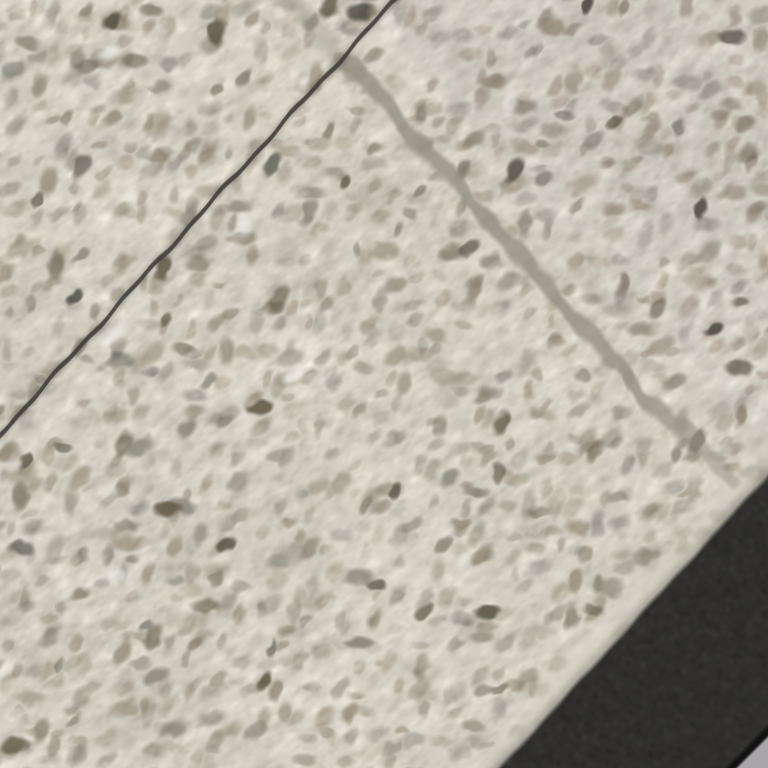
Reproduce this texture procedurally as a WebGL 1 fragment shader.

```glsl
precision highp float;
// Speckled terrazzo floor with a thin crack, a grout seam and a dark diagonal band.
uniform vec2 u_resolution;

vec2 hash2(vec2 p) {
  vec2 q = vec2(dot(p, vec2(127.1, 311.7)), dot(p, vec2(269.5, 183.3)));
  return fract(sin(q) * 43758.5453);
}

mat2 rotation(float angle) {
  float c = cos(angle), s = sin(angle);
  return mat2(c, -s, s, c);
}

// Signed distance to the line through a and b, positive on its left.
float lineSide(vec2 p, vec2 a, vec2 b) {
  vec2 dir = normalize(b - a);
  return dot(p - a, vec2(-dir.y, dir.x));
}

float segmentDistance(vec2 p, vec2 a, vec2 b) {
  vec2 ab = b - a;
  return length(p - a - ab * clamp(dot(p - a, ab) / dot(ab, ab), 0.0, 1.0));
}

// Cellular noise: one signed soft blob per cell, roughly -1 to 1.
float blobNoise(vec2 p) {
  vec2 cell = floor(p);
  float sum = 0.0;
  for (int j = -1; j <= 1; j++) {
    for (int i = -1; i <= 1; i++) {
      vec2 id = cell + vec2(float(i), float(j));
      vec2 d = p - id - hash2(id);
      sum += (hash2(id + 37.0).x * 2.0 - 1.0) * exp(-4.0 * dot(d, d));
    }
  }
  return sum;
}

// Scattered slanted chips: x is coverage times strength, y is a tint value.
vec2 chips(vec2 p, float density, float radius, float softness, float seed) {
  vec2 cell = floor(p);
  vec2 best = vec2(0.0);
  for (int j = -1; j <= 1; j++) {
    for (int i = -1; i <= 1; i++) {
      vec2 id = cell + vec2(float(i), float(j));
      vec2 shape = hash2(id + seed);
      vec2 look = hash2(id + seed + 19.0);
      vec2 d = p - id - 0.1 - 0.8 * hash2(id + seed + 53.0);
      d = rotation(0.65 + (shape.x - 0.5) * 1.7) * d;
      float size = radius * mix(0.65, 1.25, shape.y);
      float reach = length(d / vec2(1.5, 0.85)) / size;
      float cover = 1.0 - smoothstep(1.0 - softness, 1.0 + softness, reach);
      cover *= step(look.x, density) * mix(0.4, 1.0, look.y);
      if (cover > best.x) best = vec2(cover, fract(look.y * 7.0 + shape.x));
    }
  }
  return best;
}

vec3 terrazzo(vec2 p, float detail) {
  vec2 slanted = rotation(0.65) * p * vec2(1.0, 1.7);
  vec2 warped = p + 0.004 * vec2(blobNoise(p * 75.0), blobNoise(p * 75.0 + 40.0));
  float mottle = 0.065 * blobNoise(slanted * 48.0)
               + 0.035 * blobNoise(slanted * 105.0 + 9.0)
               + 0.025 * blobNoise(p * 7.0);
  vec3 color = vec3(0.825, 0.812, 0.762) + mottle * detail;

  // Pale chips lie below the darker ones.
  vec2 pale = chips(warped * 34.0, 0.62, 0.30, 0.55, 3.0);
  color -= pale.x * detail * mix(vec3(0.19, 0.19, 0.18), vec3(0.14, 0.16, 0.18), pale.y);
  vec2 medium = chips(warped * 23.0, 0.45, 0.23, 0.45, 71.0);
  vec3 mediumTint = mix(vec3(0.47, 0.46, 0.42), vec3(0.54, 0.50, 0.42), medium.y);
  color = mix(color, mediumTint, medium.x * 0.72 * detail);
  vec2 dark = chips(warped * 16.0, 0.35, 0.16, 0.4, 137.0);
  vec3 darkTint = mix(vec3(0.27, 0.27, 0.24), vec3(0.38, 0.35, 0.27), dark.y);
  color = mix(color, darkTint, dark.x * 0.9 * detail);
  float glint = chips(p * 11.0, 0.09, 0.11, 0.7, 211.0).x;
  return mix(color, vec3(0.95, 0.95, 0.93), glint * 0.75 * detail);
}

void main() {
  vec2 uv = gl_FragCoord.xy / u_resolution;
  float pixel = 1.0 / min(u_resolution.x, u_resolution.y);
  float wobble = 0.0012 * sin(uv.x * 61.0) + 0.0008 * sin(uv.x * 143.0 + 1.0);

  // Floor, blurring to a plain rim beside the band.
  float band = -lineSide(uv, vec2(0.651, 0.0), vec2(1.0, 0.381)) + wobble * 0.5;
  float detail = mix(0.3, 1.0, smoothstep(0.008, 0.05, -band));
  vec3 color = terrazzo(uv, detail);
  float seamSide = lineSide(uv, vec2(0.449, 0.925), vec2(0.957, 0.375));
  color -= vec3(0.015, 0.02, 0.015) * smoothstep(0.0, 0.08, seamSide);

  // Grout seam with a slight bend and a faint upper end.
  vec2 bend = vec2(0.820, 0.505);
  vec2 rough = uv + wobble * 1.5 + 0.003 * blobNoise(uv * 45.0);
  float seam = min(segmentDistance(rough, vec2(0.445, 0.928), bend),
                   segmentDistance(rough, bend, vec2(0.955, 0.375)));
  float seamMask = 1.0 - smoothstep(0.005, 0.015, seam);
  float faint = segmentDistance(rough, vec2(0.36, 1.02), vec2(0.445, 0.928));
  seamMask = max(seamMask * 0.8, 0.4 * (1.0 - smoothstep(0.004, 0.024, faint)));
  seamMask *= mix(1.0, 0.6, smoothstep(0.82, 0.95, uv.x));
  color = mix(color, vec3(0.58, 0.565, 0.52), seamMask);

  // Thin crack with a soft shadow.
  float crack = abs(lineSide(uv, vec2(0.0, 0.434), vec2(0.514, 1.0)) + wobble);
  color *= 1.0 - 0.12 * (1.0 - smoothstep(0.002, 0.010, crack));
  float crackMask = 1.0 - smoothstep(0.0013, 0.0028 + pixel, crack);
  color = mix(color, vec3(0.25, 0.24, 0.22), crackMask * 0.9);

  // Dark band, its black outer lip and the pale corner beyond.
  color *= 1.0 - 0.2 * smoothstep(-0.018, 0.0, band);
  vec3 bandColor = vec3(0.185, 0.183, 0.175) + 0.022 * blobNoise(uv * 130.0);
  color = mix(color, bandColor, smoothstep(-0.003 - pixel, 0.003 + pixel, band));
  float corner = -lineSide(uv, vec2(0.957, 0.0), vec2(1.0, 0.043));
  color = mix(color, vec3(0.07), smoothstep(-0.012, -0.004, corner));
  color = mix(color, vec3(0.66, 0.65, 0.66), smoothstep(-pixel, 0.003 + pixel, corner));
  gl_FragColor = vec4(clamp(color, 0.0, 1.0), 1.0);
}
```
